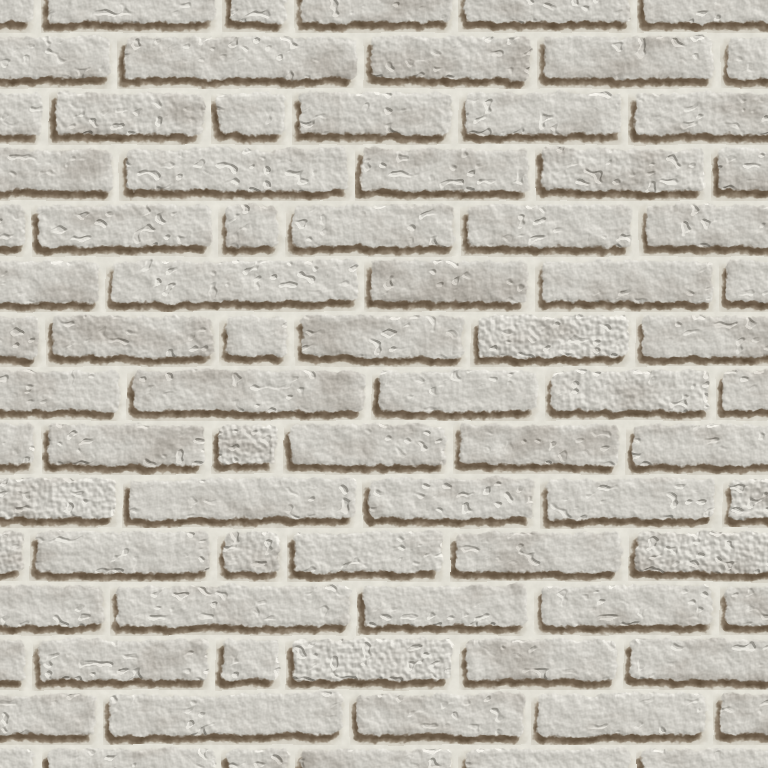
A three.js fragment shader for this texture:

```glsl
// Whitewashed brick wall: 14 staggered courses with worn faces, pale mortar and brown shadows.
varying vec2 vUv;

float hash(vec2 p) {
  return fract(sin(dot(p, vec2(127.1, 311.7))) * 43758.5);
}

vec2 gradient(vec2 cell) {
  float angle = 6.2832 * hash(cell);
  return vec2(cos(angle), sin(angle));
}

// Gradient noise, roughly -0.6 to 0.6
float noise(vec2 p) {
  vec2 i = floor(p), f = fract(p);
  vec2 u = f * f * f * (f * (f * 6.0 - 15.0) + 10.0);
  vec2 e = vec2(1.0, 0.0);
  float low = mix(dot(gradient(i), f), dot(gradient(i + e.xy), f - e.xy), u.x);
  float high = mix(dot(gradient(i + e.yx), f - e.yx), dot(gradient(i + e.xx), f - e.xx), u.x);
  return mix(low, high, u.y);
}

float fbm(vec2 p) {
  float sum = 0.0, amp = 0.6;
  for (int k = 0; k < 4; k++) {
    sum += amp * noise(p);
    p = p * 2.1 + 17.3;
    amp *= 0.5;
  }
  return sum;
}

// Left end of brick i: even courses hold one long brick, odd courses one short brick
float joint(float i, float course) {
  float odd = mod(course, 2.0);
  float count = 4.0 + odd;
  float wrap = floor(i / count);
  i -= wrap * count;
  float x = odd > 0.5 ? 0.05 + 0.227 * i - 0.134 * step(1.5, i)
                      : 0.15 + 0.23 * i + 0.09 * step(0.5, i);
  float jitter = hash(vec2(course, 3.7)) + hash(vec2(i + 9.0, course)) - 1.0;
  return x + wrap + 0.02 * jitter;
}

// Rounded box with a chipped, wavering outline
float brickDistance(vec2 p, vec2 center, vec2 halfSize) {
  vec2 q = abs(p - center) - halfSize + 0.11;
  float box = length(max(q, 0.0)) + min(max(q.x, q.y), 0.0) - 0.11;
  return box + 0.06 * noise(p * 2.7) + 0.045 * noise(p * 8.0) + 0.02 * noise(p * 19.0);
}

// Face height: soft undulation, grain, and scattered pits
float relief(vec2 p, float rough) {
  float pits = smoothstep(0.2, 0.42, noise(p * vec2(5.0, 7.0) + 4.0));
  float worn = smoothstep(-0.1, 0.35, noise(p * 1.2 + 31.0) + 0.3 * rough);
  return 0.45 * fbm(p * 2.6) + (0.07 + 0.22 * rough) * noise(p * 11.0) - 0.4 * pits * worn;
}

void main() {
  // Wall space: one unit is one course
  float drift = 0.055 * cos(6.2832 * (vUv.y - 0.58));
  vec2 p = vec2(vUv.x * 14.0, vUv.y * 14.0 - 0.37 + drift);
  p += 0.035 * vec2(noise(p * 0.9), noise(p * 0.9 + 50.0));
  float row = floor(p.y);
  float course = mod(row, 14.0);

  // Find the brick around this point
  float left = 0.0, right = 1.0, index = 0.0;
  for (int k = -1; k < 6; k++) {
    float start = 14.0 * joint(float(k), course);
    float end = 14.0 * joint(float(k) + 1.0, course);
    if (p.x >= start && p.x < end) {
      left = start;
      right = end;
      index = mod(float(k), 4.0 + mod(course, 2.0));
    }
  }
  vec2 id = vec2(index + 2.0, course + 5.0);
  float seed = hash(id);
  float rough = smoothstep(0.72, 1.0, hash(id + 40.0));

  // Face and its shadow, which falls down and to the left
  vec2 center = vec2(0.5 * (left + right), row + 0.55);
  vec2 halfSize = vec2(0.5 * (right - left) - 0.13, 0.37);
  vec2 tilted = p;
  tilted.y += 0.03 * (seed - 0.5) * (p.x - center.x);
  vec2 castOffset = vec2(0.06 + 0.05 * hash(id + 7.0), 0.135);
  float face = brickDistance(tilted, center, halfSize);
  float shadow = brickDistance(tilted + castOffset, center, halfSize);

  // Mortar
  vec3 color = vec3(0.89, 0.88, 0.84) + 0.06 * fbm(p * 5.0);
  color -= 0.09 * smoothstep(0.16, 0.0, shadow) * vec3(0.8, 0.9, 1.0);

  // Shadow, deepest inside
  vec3 brown = mix(vec3(0.58, 0.53, 0.46), vec3(0.41, 0.35, 0.28), smoothstep(0.0, -0.09, shadow));
  brown += 0.1 * noise(p * 6.0);
  color = mix(color, brown, smoothstep(0.025, -0.025, shadow));

  // Painted face with blotches and side-lit relief
  float blotch = smoothstep(-0.1, 0.5, fbm(p * vec2(0.9, 1.5) + 8.0) + 0.3 * (seed - 0.5));
  vec3 paint = mix(vec3(0.805, 0.795, 0.765), vec3(0.71, 0.69, 0.655), blotch);
  float light = relief(p, rough) - relief(p + vec2(0.025, 0.03), rough);
  paint += 0.85 * clamp(light, -0.28, 0.13);

  // Rim: bright toward the upper right, dim toward the lower left
  float facing = brickDistance(tilted + vec2(0.03, 0.04), center, halfSize) - face;
  paint += 1.5 * clamp(facing, -0.05, 0.05) * smoothstep(-0.12, 0.0, face);
  color = mix(color, paint, smoothstep(0.025, -0.025, face));

  gl_FragColor = vec4(color, 1.0);
}
```
